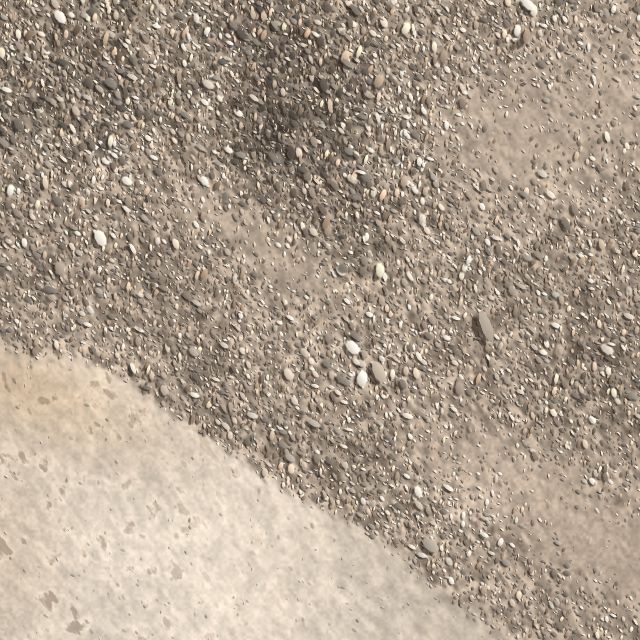
Give the GLSL for this texture, as a WebGL 2 fragment shader.

```glsl
#version 300 es
precision highp float;
uniform vec2 u_resolution;
out vec4 fragColor;

const vec3 EARTH = vec3(1.1, .995, .885);
const vec3 WARM_TINT = vec3(1.07, .995, .92);
const vec3 COOL_TINT = vec3(.96, 1.01, 1.06);
const vec3 SAND_PALE = vec3(.91, .855, .785);
const vec3 SAND_WARM = vec3(.82, .72, .61);
const vec3 SAND_GREY = vec3(.78, .725, .655);
const vec3 WHITE_STONE = vec3(.95, .92, .87);
const vec3 GREY_STONE = vec3(.72, .67, .61);
const vec3 SHADOW = vec3(.17, .135, .11);
const vec2 LIGHT = vec2(.83, .55);
const float TILT = -.95;
const float FINEST_CELLS = 146.0;
const float LAYER_RATIO = .76;
const int LAYERS = 5;

vec3 hash3(vec2 p) {
  uvec3 v = uvec3(ivec3(floor(p.x), floor(p.y), 17) + 4096);
  v = v * 1664525u + 1013904223u;
  v.x += v.y * v.z; v.y += v.z * v.x; v.z += v.x * v.y;
  v ^= v >> 16u;
  v.x += v.y * v.z; v.y += v.z * v.x; v.z += v.x * v.y;
  return vec3(v >> 16u) / 65536.0;
}

float noise(vec2 p) {
  vec2 i = floor(p), f = fract(p);
  f = f * f * (3.0 - 2.0 * f);
  return mix(mix(hash3(i).x, hash3(i + vec2(1, 0)).x, f.x),
             mix(hash3(i + vec2(0, 1)).x, hash3(i + 1.0).x, f.x), f.y);
}

float fbm(vec2 p) {
  float sum = 0.0, amp = .53;
  for (int i = 0; i < 4; i++) {
    sum += amp * noise(p);
    p = mat2(1.6, 1.2, -1.2, 1.6) * p + 7.3;
    amp *= .5;
  }
  return sum;
}

vec2 turn(vec2 p, float a) {
  float c = cos(a), s = sin(a);
  return vec2(c * p.x + s * p.y, c * p.y - s * p.x);
}

// Soft elliptical region, 1 at its centre
float zone(vec2 p, float x, float y, float rx, float ry, float angle) {
  vec2 q = turn(p - vec2(x, y), angle) / vec2(rx, ry);
  return exp(-dot(q, q));
}

// Skewed, angular outline; negative inside
float stoneShape(vec2 d, float size, float angle, float slim) {
  vec2 q = turn(d, angle) / vec2(1.0, slim);
  q.x += .3 * q.y;
  vec2 a = abs(q);
  return mix(length(q), max(a.x, a.y) * .5 + (a.x + a.y) * .45, .8) - size;
}

void drawStone(inout vec3 col, vec2 d, float size, float angle, float slim,
               vec3 tint, float edge, float alpha) {
  float shade = stoneShape(d + LIGHT * size * .6, size, angle, slim);
  col = mix(col, SHADOW, .62 * alpha * smoothstep(edge, -edge * 1.5, shade));
  float facet = clamp(dot(d, LIGHT) / size, -1.0, 1.0);
  float body = smoothstep(edge, -edge, stoneShape(d, size, angle, slim));
  col = mix(col, tint * (1.0 + .22 * facet), body * alpha);
}

void stoneLayer(inout vec3 col, vec2 p, float cells, float density, vec3 base, float contrast) {
  vec2 g = p * cells;
  float edge = max(.12, .9 * cells / u_resolution.y);
  for (int k = 0; k < 9; k++) {
    vec2 id = floor(g) + vec2(k % 3, k / 3) - 1.0;
    vec3 a = hash3(id + cells * 3.0), b = hash3(id + cells * 5.0 + 400.0);
    float alpha = smoothstep(b.z - .04, b.z + .04, density);
    vec2 d = g - id - .5 - (a.xy - .5) * .9;
    float tone = 1.0 + contrast * (1.3 * pow(b.y, 1.6) - .4);
    vec3 tint = base * tone * mix(WARM_TINT, COOL_TINT, sqrt(b.x));
    drawStone(col, d, mix(.26, .56, a.z * a.z), TILT + (b.x - .5) * 1.7,
              mix(.36, .75, a.y), min(tint, WHITE_STONE), edge, alpha);
  }
}

void main() {
  vec2 p = gl_FragCoord.xy / u_resolution, along = turn(p, TILT);
  float broad = fbm(p * 7.0) - .5;
  float grain = noise(along * vec2(75, 150)) - .5;
  float speck = noise(p * 230.0) - .5;

  // Slope regions: dark rubble, bright rubble and smooth dust
  float dark = zone(p, .46, .86, .12, .2, .25) + .6 * zone(p, .09, .9, .2, .17, 0.0)
    + .6 * zone(p, .39, .77, .06, .05, 0.0) + .6 * zone(p, .55, .66, .05, .07, .4)
    + .5 * zone(p, .22, .56, .03, .03, 0.0) + .55 * zone(p, .93, .4, .14, .09, -.6)
    + .5 * zone(p, .42, .34, .2, .055, -.6);
  float bright = zone(p, .16, .74, .05, .04, -.5) + zone(p, .71, .22, .08, .035, -.3)
    + .6 * zone(p, .65, .79, .06, .05, -.5) + .5 * zone(p, .77, .61, .07, .05, 0.0)
    + .5 * zone(p, .56, .43, .12, .07, -.5);
  float dust = zone(p, .8, .79, .1, .12, -.5) + .8 * zone(p, .96, .84, .08, .15, 0.0)
    + .8 * zone(p, .4, .62, .13, .045, -.65) + 1.1 * zone(p, .97, .13, .23, .09, -.45)
    + .5 * zone(p, .75, .29, .14, .06, -.3);
  dust = clamp(dust + broad * .4, 0.0, 1.0);
  vec3 base = EARTH * (.625 - .15 * dark + .05 * bright + .04 * dust + .1 * broad);
  vec3 col = base * (1.0 + .62 * grain * (1.0 - .75 * dust) + .14 * speck);
  float pit = smoothstep(.52, .78, fbm(along * vec2(26, 42) + 11.0));
  col = mix(col, SHADOW, pit * (1.0 - dust) * (.25 + .45 * min(dark, 1.0)));

  // Pale sand bank below the diagonal edge
  float bank = .482 - .58 * p.x + .042 * zone(p, .24, p.y, .16, 1.0, 0.0)
    + .02 * zone(p, .57, p.y, .1, 1.0, 0.0) + .03 * broad + .012 * grain - p.y;
  float blur = .016 + .03 * smoothstep(.18, 0.0, p.x) + .035 * smoothstep(.5, .8, p.x);
  float sand = smoothstep(-.5 * blur, blur, bank);
  float warm = zone(p, .03, .4, .24, .08, -.35) + .4 * zone(p, 0.0, .14, .1, .16, 0.0);
  vec3 sandCol = mix(SAND_PALE, SAND_GREY, .8 * smoothstep(.36, .72, p.x + broad * .3));
  sandCol = mix(sandCol, SAND_WARM, .8 * min(warm, 1.0));
  float streak = fbm(along * vec2(38, 66) + 31.0);
  sandCol *= 1.0 + .14 * broad + .24 * (streak - .5) + .1 * grain + .08 * speck;
  float crack = smoothstep(.64, .78, streak) * smoothstep(.55, .1, p.x);
  sandCol = mix(sandCol, SAND_WARM * .65, .55 * crack);
  col = mix(col, sandCol, sand);

  // Stones, from fine gravel to coarse rubble
  float rough = min(.42 + .35 * dark + .3 * bright + .3 * smoothstep(.45, .9, p.y), 1.0);
  vec3 stoneBase = mix(base * 1.05 + .06 * bright, sandCol * .94, sand);
  float contrast = mix(.4 + .55 * rough, .25, sand);
  for (int i = 0; i < LAYERS; i++) {
    float coarse = float(i) / float(LAYERS - 1);
    float density = mix(.8, .34 * rough, coarse) * (.5 + .6 * rough) * (1.0 - .9 * dust);
    density = mix(density, .06 * (1.0 - coarse), sand) - .04;
    float cells = floor(FINEST_CELLS * pow(LAYER_RATIO, float(i)));
    stoneLayer(col, p, cells, density, stoneBase, contrast);
  }

  // Larger stones lying on the slope
  float edge = max(.002, .9 / u_resolution.y);
  drawStone(col, p - vec2(.551, .457), .012, -.4, .75, WHITE_STONE, edge, 1.0);
  drawStone(col, p - vec2(.566, .408), .011, -1.2, .85, WHITE_STONE, edge, 1.0);
  drawStone(col, p - vec2(.592, .419), .017, TILT, .55, SAND_GREY, edge, 1.0);
  drawStone(col, p - vec2(.157, .628), .013, -.8, .7, WHITE_STONE, edge, 1.0);
  drawStone(col, p - vec2(.76, .49), .024, -1.1, .36, GREY_STONE, edge, 1.0);
  drawStone(col, p - vec2(.673, .148), .014, -.4, .65, GREY_STONE, edge, 1.0);
  fragColor = vec4(clamp(col, 0.0, 1.0), 1.0);
}
```
